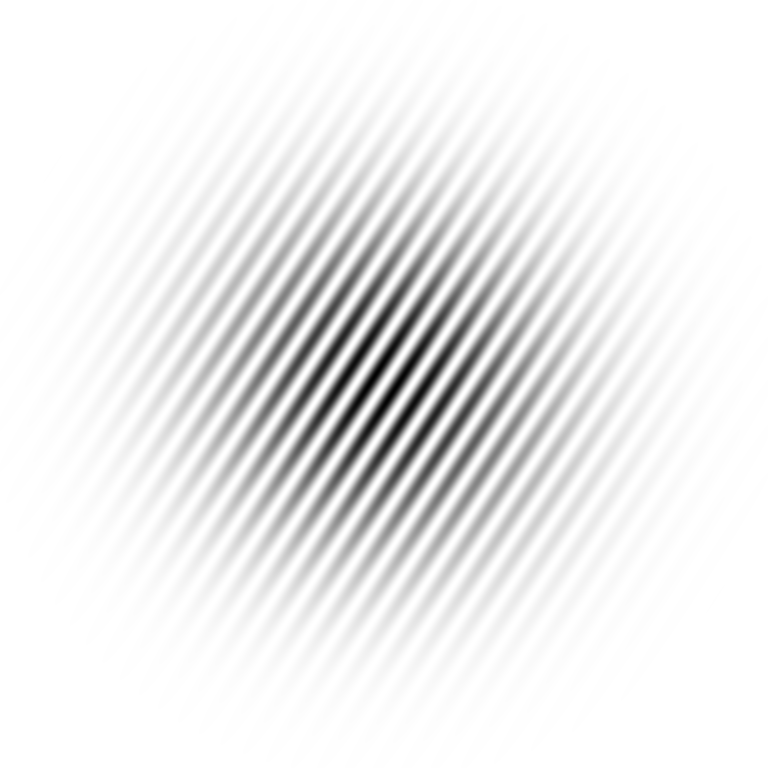
Write a Shadertoy shader that draws this background.

```glsl
// Slanted dark sine stripes on white, fading out under a round Gaussian window.

void mainImage(out vec4 fragColor, in vec2 fragCoord) {
    // Centred coordinates, one unit per canvas height
    vec2 p = (fragCoord - 0.5 * iResolution.xy) / iResolution.y;

    // Stripes climb to the right; the wave runs across them
    float slant = radians(57.0);
    float across = dot(p, vec2(sin(slant), -cos(slant)));
    float stripe = 0.5 - 0.5 * cos(6.2831853 * 32.0 * across);

    // Soft round window
    float window = exp(-dot(p, p) / (2.0 * 0.146 * 0.146));

    fragColor = vec4(vec3(1.0 - window * stripe), 1.0);
}
```
